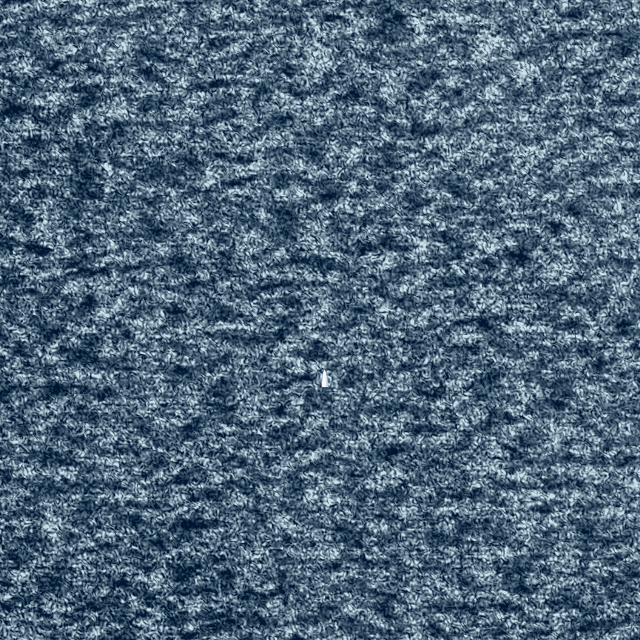
Write a WebGL 2 fragment shader that draws this texture.

```glsl
#version 300 es
precision highp float;

uniform vec2 u_resolution;
out vec4 fragColor;

vec2 gradientAt(vec2 cell) {
    vec3 h = fract(cell.xyx * vec3(0.1031, 0.1030, 0.0973));
    h += dot(h, h.yzx + 33.33);
    float angle = 6.2832 * fract((h.x + h.y) * h.z);
    return vec2(cos(angle), sin(angle));
}

float gradientNoise(vec2 p) {
    vec2 i = floor(p), f = p - i;
    vec2 w = f * f * f * (f * (f * 6.0 - 15.0) + 10.0);
    vec2 e = vec2(1.0, 0.0);
    float low = mix(dot(gradientAt(i), f), dot(gradientAt(i + e), f - e), w.x);
    float high = mix(dot(gradientAt(i + e.yx), f - e.yx), dot(gradientAt(i + 1.0), f - 1.0), w.x);
    return mix(low, high, w.y);
}

// Long horizontal waves, bent and frayed along their crests
float swell(vec2 p) {
    p.y += 0.022 * gradientNoise(p * 9.0 + 3.7);
    p.y += 0.007 * gradientNoise(p * 65.0 + 21.3);
    p.x += 0.012 * gradientNoise(p * 24.0 + 51.9);
    float sum = 0.0, amplitude = 1.0;
    vec2 frequency = vec2(19.0, 48.0);
    for (int k = 0; k < 3; k++) {
        sum += amplitude * gradientNoise(p * frequency + 17.3 * float(k));
        frequency *= vec2(1.95, 1.75);
        amplitude *= 0.6;
    }
    return sum;
}

// Small rounded ripples parted by dark creases
float ripples(vec2 p) {
    p += 0.003 * vec2(gradientNoise(p * 80.0), gradientNoise(p * 80.0 + 43.1));
    float tilted = p.x + 0.35 * p.y;
    float chop = 0.55 * gradientNoise(vec2(tilted * 80.0, p.y * 110.0) + 9.2);
    float billow = 1.3 * (abs(gradientNoise(vec2(tilted * 150.0, p.y * 145.0) + 31.7)) - 0.17);
    float glint = 0.7 * gradientNoise(p * vec2(225.0, 215.0) + 77.4);
    return chop + billow + glint;
}

// Signed distance estimate of a narrow upright sail
float sailDistance(vec2 p) {
    float rise = clamp((p.y + 0.012) / 0.027, 0.0, 1.0);
    float halfWidth = 0.0055 * sqrt(1.0 - rise);
    return max(abs(p.x + 0.001 * rise) - halfWidth, abs(p.y - 0.0015) - 0.0135);
}

void main() {
    vec2 uv = gl_FragCoord.xy / u_resolution;

    // Broad light across the water, with calmer troughs
    float wave = swell(uv);
    float tone = 0.45 + 0.72 * wave + 0.12 * gradientNoise(uv * 4.0 + 5.5);
    tone += 0.09 * (uv.x + uv.y - 1.0);
    tone += ripples(uv) * (0.6 + 0.65 * smoothstep(-0.35, 0.15, wave));
    tone = clamp(tone, -0.1, 1.3);
    vec3 color = mix(vec3(0.04, 0.14, 0.24), vec3(0.62, 0.71, 0.76), tone);

    // Lone sail and its shaded foot
    vec2 boat = uv - vec2(0.508, 0.407);
    float shade = 1.0 - smoothstep(0.3, 1.0, length((boat - vec2(0.003, -0.013)) / vec2(0.011, 0.005)));
    color = mix(color, vec3(0.06, 0.16, 0.27), 0.7 * shade);
    float sail = 1.0 - smoothstep(-0.001, 0.001, sailDistance(boat));
    color = mix(color, mix(vec3(0.96, 0.97, 0.99), vec3(0.74, 0.79, 0.88), smoothstep(0.0, 0.004, boat.x)), sail);

    fragColor = vec4(color, 1.0);
}
```
